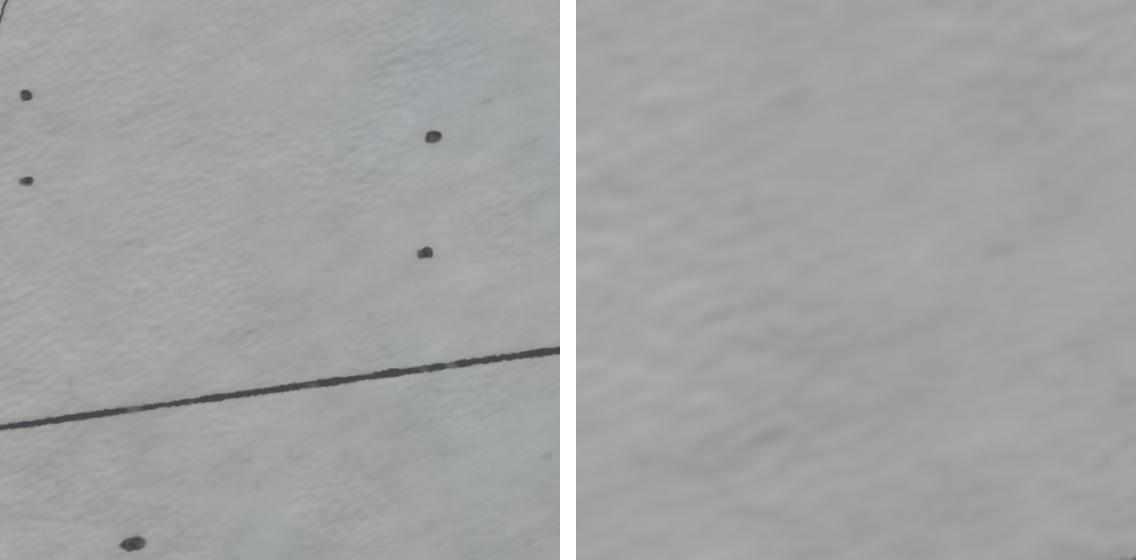
Left, the full canvas; right, a detail of the centre.
Give the GLSL for this texture, as a WebGL 1 fragment shader.

```glsl
precision highp float;

// Weathered concrete paving: soft slanted streaks and fine relief made from
// gradient noise, crossed by a ragged dark joint, with a few small dark holes.
// All lengths are fractions of the canvas.
uniform vec2 u_resolution;

const vec3 CONCRETE = vec3(0.633, 0.638, 0.641);
const vec3 COOL_TINT = vec3(-0.012, 0.003, 0.008);
const vec3 WARM_TINT = vec3(0.008, 0.004, -0.008);
const vec3 JOINT_DARK = vec3(0.25, 0.255, 0.265);
const vec3 HOLE_DARK = vec3(0.29, 0.29, 0.30);

vec2 hashGradient(vec2 cell) {
  vec3 q = fract(cell.xyx * vec3(0.1031, 0.1030, 0.0973));
  q += dot(q, q.yzx + 33.33);
  float angle = 6.28318 * fract((q.x + q.y) * q.z);
  return vec2(cos(angle), sin(angle));
}

float gradientNoise(vec2 p) {
  vec2 cell = floor(p);
  vec2 f = p - cell;
  vec2 w = f * f * f * (f * (f * 6.0 - 15.0) + 10.0);
  float a = dot(hashGradient(cell), f);
  float b = dot(hashGradient(cell + vec2(1, 0)), f - vec2(1, 0));
  float c = dot(hashGradient(cell + vec2(0, 1)), f - vec2(0, 1));
  float d = dot(hashGradient(cell + vec2(1, 1)), f - vec2(1, 1));
  return mix(mix(a, b, w.x), mix(c, d, w.x), w.y);
}

float fbm(vec2 p) {
  float sum = 0.0;
  float weight = 0.6;
  for (int i = 0; i < 4; i++) {
    sum += weight * gradientNoise(p);
    p = p * 2.03 + vec2(17.3, 9.1);
    weight *= 0.55;
  }
  return sum;
}

vec2 rotate(vec2 p, float angle) {
  float c = cos(angle);
  float s = sin(angle);
  return vec2(c * p.x + s * p.y, c * p.y - s * p.x);
}

// Signed distance above a straight line of given height and slope.
float lineDistance(vec2 p, float height, float slope) {
  return (p.y - height - slope * p.x) / sqrt(1.0 + slope * slope);
}

vec3 concrete(vec2 uv) {
  vec2 grain = rotate(uv, 0.36);
  float clouds = fbm(grain * vec2(3.0, 5.5) + 4.7);
  float streaks = fbm(grain * vec2(11.0, 25.0) + 31.0);
  // Fine relief is the difference of two shifted samples, as if lit from above.
  vec2 bent = grain + 0.006 * gradientNoise(uv * 24.0);
  vec2 reliefPoint = bent * vec2(42.0, 82.0);
  float relief = gradientNoise(reliefPoint) - gradientNoise(reliefPoint + vec2(0.15, 0.5));
  float rough = smoothstep(-0.25, 0.35, gradientNoise(uv * 5.0 + 8.0) + 0.3 - 0.5 * uv.x);
  float fine = gradientNoise(grain * vec2(85.0, 125.0));
  float pits = smoothstep(0.40, 0.62, gradientNoise(grain * vec2(24.0, 38.0) + 60.0));

  float light = 0.045 * clouds + 0.045 * streaks + 0.009 * fine;
  light += relief * mix(0.008, 0.036, rough) - 0.03 * pits;
  light += 0.012 * (uv.y - 0.5);
  float tint = 0.8 * (uv.x - 0.5) + 1.2 * gradientNoise(uv * 3.2 + 21.0);
  vec3 stain = COOL_TINT * clamp(tint, 0.0, 1.0) + WARM_TINT * clamp(-tint, 0.0, 1.0);
  return CONCRETE + light + stain;
}

vec3 addJoint(vec3 color, vec2 uv, float dist, float halfWidth) {
  float ragged = 0.0022 * gradientNoise(uv * 75.0) + 0.0018 * gradientNoise(uv * 150.0);
  float d = abs(dist + ragged);
  float width = halfWidth * (1.0 + 0.55 * gradientNoise(vec2(uv.x * 16.0, uv.y * 16.0 + 3.0)));
  float core = 1.0 - smoothstep(width - 0.0025, width + 0.0030, d);
  float fill = 0.92 - 0.35 * smoothstep(0.15, 0.5, gradientNoise(uv * 28.0 + 5.0));
  float halo = exp(-d * d / 0.00014);
  float rim = smoothstep(-0.022, -0.012, dist) * smoothstep(-0.006, -0.012, dist);
  color += 0.016 * rim - 0.05 * halo;
  return mix(color, JOINT_DARK, core * fill);
}

vec3 addHole(vec3 color, vec2 uv, vec2 center, vec2 radius, float seed) {
  vec2 p = rotate(uv - center, 0.2);
  p += 0.006 * vec2(gradientNoise(uv * 60.0 + seed), gradientNoise(uv * 60.0 - seed));
  float d = (length(p / radius) - 1.0) * radius.y;
  float core = 1.0 - smoothstep(-0.0035, 0.0025, d);
  float halo = exp(-max(d, 0.0) / 0.005);
  vec3 inside = HOLE_DARK + 0.10 * gradientNoise(uv * 90.0 + seed);
  return mix(color - 0.045 * halo, inside, 0.95 * core);
}

// Two pairs of holes in the upper slab, and one larger hole below the joint.
vec3 addHoles(vec3 color, vec2 uv) {
  for (int i = 0; i < 5; i++) {
    float index = float(i);
    float side = mod(index, 2.0);
    float row = floor(index / 2.0);
    float lower = step(3.5, index);
    vec2 center = vec2(0.048 + 0.725 * side - 0.012 * side * row, 0.830 - 0.075 * side);
    center.y -= row * (0.154 + 0.052 * side);
    center += lower * vec2(0.190, -0.493);
    vec2 radius = vec2(0.0125, 0.0085) + side * vec2(0.002, 0.003) + lower * vec2(0.009, 0.005);
    color = addHole(color, uv, center, radius, 13.0 * index + 2.0);
  }
  return color;
}

void main() {
  vec2 uv = gl_FragCoord.xy / u_resolution;
  vec3 color = concrete(uv);
  color = addHoles(color, uv);
  color = addJoint(color, uv, lineDistance(uv, 0.236, 0.139), mix(0.0048, 0.0062, uv.x));
  // A second, steep joint just clips the upper left corner.
  color = addJoint(color, uv, lineDistance(uv, 0.965, 3.0), 0.0022);
  gl_FragColor = vec4(clamp(color, 0.0, 1.0), 1.0);
}
```
